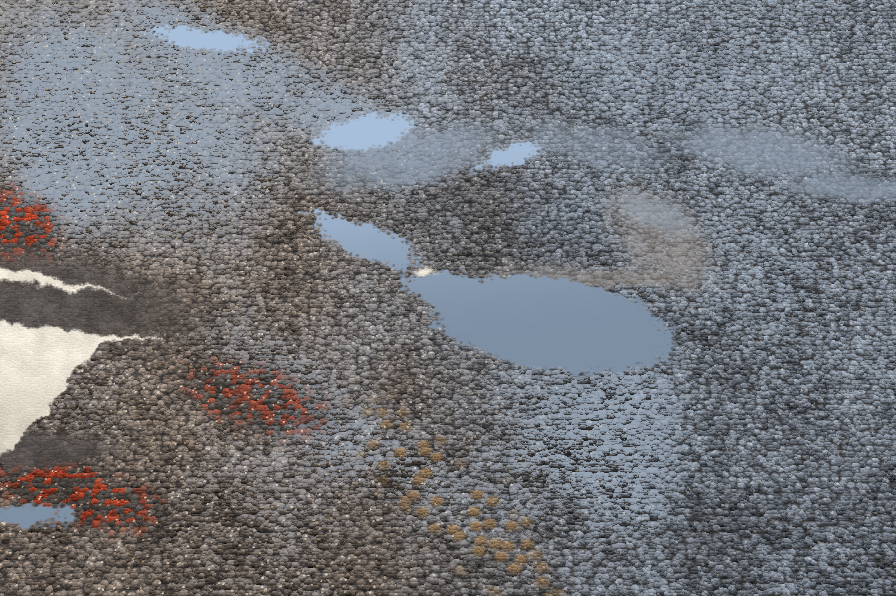
This texture is drawn by a Shadertoy shader. Its source:

```glsl
// Wet gravelly asphalt with sky-lit puddles, dry silt, rusty grit and melting snow.
const float STONE_FREQ = 80.0;
const float CLUMP_FREQ = 30.0;
const float SHORE_WOBBLE = 0.006;
const float SHORE_GRIT = 0.012;
const vec3 CREVICE = vec3(.20, .19, .19);
const vec3 BROWN = vec3(.49, .44, .40);
const vec3 SLATE = vec3(.46, .49, .53);
const vec3 SKY_NEAR = vec3(.49, .56, .64);
const vec3 SKY_FAR = vec3(.66, .75, .86);
const vec3 SHEEN = vec3(.60, .66, .73);
const vec3 SILT = vec3(.57, .54, .52);
const vec3 MUD = vec3(.34, .32, .31);
const vec3 RUST = vec3(.50, .20, .13);
const vec3 OCHRE = vec3(.70, .56, .40);
const vec3 SNOW = vec3(.96, .93, .87);

vec2 hash2(vec2 p) {
    vec2 k = vec2(dot(p, vec2(127.1, 311.7)), dot(p, vec2(269.5, 183.3)));
    return fract(sin(k) * 43758.5);
}

mat2 rotate(float a) { return mat2(cos(a), sin(a), -sin(a), cos(a)); }

// Layered sines, roughly -1 to 1
float waves(vec2 p) {
    float sum = 0.0, gain = 0.5;
    for (int i = 0; i < 5; i++) {
        p = rotate(1.1) * p * 1.75 + 2.3;
        sum += gain * sin(p.x + 1.6 * sin(p.y));
        gain *= 0.62;
    }
    return sum;
}

// Cellular noise: distance to the stone's centre, upward facing, random id
vec3 stones(vec2 p) {
    vec2 cell = floor(p);
    vec3 nearest = vec3(9.0, 0.0, 0.0);
    for (int k = 0; k < 9; k++) {
        vec2 id = cell + vec2(k % 3, k / 3) - 1.0;
        vec2 h = hash2(id);
        vec2 offset = p - id - 0.1 - 0.8 * h;
        float d = length(offset);
        if (d < nearest.x) nearest = vec3(d, offset.y, fract(h.x * 7.3 + h.y * 3.1));
    }
    return nearest;
}

// Tilted ellipse (centre, radii): 0 at the centre, 1 on the rim
float oval(vec2 p, vec4 e, float tilt) { return length((p - e.xy) * rotate(tilt) / e.zw); }

float pool(vec2 p, vec4 e, float tilt) { return (oval(p, e, tilt) - 1.0) * e.w; }

float stain(vec2 p, vec4 e, float tilt) { return 1.0 - smoothstep(.45, 1.25, oval(p, e, tilt)); }

void mainImage(out vec4 fragColor, in vec2 fragCoord) {
    vec2 p = fragCoord / iResolution.y;
    float aa = 2.4 / iResolution.y;
    float blotch = waves(p * 9.0), ripple = waves(p * 38.0);
    vec2 w = p + .008 * vec2(ripple, waves(p.yx * 31.0 + 4.0));

    // Gravel, finer with distance
    vec2 ground = vec2((p.x - .75) * (1.0 + .4 * p.y), p.y * (1.25 + .35 * p.y));
    vec3 stone = stones(ground * STONE_FREQ);
    vec3 grit = stones(ground * STONE_FREQ * 2.1 + 17.0);
    float cool = smoothstep(-.4, .45, p.x - .84 + .3 * p.y + .12 * blotch);
    float tone = .55 + .48 * stone.y + .42 * stone.z + .3 * grit.y + .35 * grit.z;
    tone += .12 * blotch + .08 * ripple + .12 * smoothstep(.5, 1.0, p.y);
    tone -= .1 * (1.0 - smoothstep(.1, .5, p.y));
    vec3 col = mix(BROWN, SLATE, cool) * tone;
    col = mix(col, CREVICE, .75 * smoothstep(.4, .8, stone.x));
    float island = stain(w, vec4(.84, .625, .25, .085), -.12);
    col *= 1.0 - .12 * island;

    // Damp sheen on the stones' tops
    float damp = .16 + .22 * waves(p * 5.0 + 3.0);
    damp += .65 * stain(w, vec4(.18, .78, .3, .2), -.5);
    damp += .6 * stain(w, vec4(.45, .87, .32, .07), -.5);
    damp += .55 * stain(w, vec4(.99, .27, .2, .16), -.4);
    damp += .35 * stain(w, vec4(.55, .3, .28, .08), -.6);
    damp += .35 * stain(w, vec4(1.12, .87, .2, .09), -.2);
    float glint = smoothstep(.75, 1.25, tone + .35 * damp);
    col = mix(col, SHEEN, clamp(damp, 0.0, .85) * glint);

    // Thin water films and dry silt
    float film = stain(w, vec4(.69, .735, .18, .05), .2);
    film = max(film, stain(w, vec4(1.28, .745, .17, .045), -.15));
    film = max(film, stain(w, vec4(1.44, .685, .14, .025), -.05));
    film = max(film, .7 * stain(w, vec4(1, .755, .14, .04), -.2));
    col = mix(col, SHEEN * (.78 + .2 * p.y), .72 * film);
    float silt = stain(w, vec4(1.105, .6, .115, .07), -.75);
    silt = max(silt, stain(w, vec4(1.01, .535, .2, .022), -.04));
    col = mix(col, SILT * (.85 + .15 * tone), .68 * silt * (1.0 - .6 * island));
    col = mix(col, SHEEN, .5 * stain(w, vec4(1.1, .64, .07, .03), -.4));

    // Rusty grit, ochre clumps and sparkles
    float rusty = stain(w, vec4(.13, .17, .16, .055), -.25);
    rusty = max(rusty, stain(w, vec4(.03, .62, .08, .06), -.4));
    rusty = max(rusty, .7 * stain(w, vec4(.43, .33, .14, .06), -.3));
    col = mix(col, CREVICE, .45 * rusty);
    col = mix(col, RUST * tone * 1.15, rusty * smoothstep(.5, .65, stone.z));
    vec3 clump = stones(ground * CLUMP_FREQ + 5.0);
    float lump = smoothstep(.5, .2, clump.x) * smoothstep(.45, .55, clump.z);
    lump *= stain(w, vec4(.77, .15, .27, .085), -.8);
    col = mix(col, OCHRE * (.75 + .7 * clump.y + .3 * grit.y), .85 * lump);
    float sparkle = smoothstep(.93, .96, grit.z) * smoothstep(.5, .2, grit.x);
    col = mix(col, mix(OCHRE, SNOW, stone.z), sparkle * (.75 - .4 * cool));

    // Open puddles with ragged, gritty shores
    float d = pool(p, vec4(.925, .457, .205, .076), -.15);
    d = min(d, pool(p, vec4(.765, .51, .085, .031), -.15));
    d = min(d, pool(p, vec4(.615, .594, .1, .027), -.38));
    d = min(d, pool(p, vec4(.615, .777, .078, .029), .18));
    d = min(d, pool(p, vec4(.855, .739, .05, .017), .35));
    d = min(d, pool(p, vec4(.35, .934, .085, .017), -.1));
    d = min(d, pool(p, vec4(.05, .136, .075, .018), 0.0));
    d += SHORE_WOBBLE * ripple + SHORE_GRIT * (.45 - stone.x) * smoothstep(-.02, 0.0, d);
    vec3 water = mix(SKY_NEAR, SKY_FAR, smoothstep(.43, .82, p.y - .12 * (p.x - .9)));
    col = mix(col, water, smoothstep(aa, -aa, d));

    // Dark smooth mud, snow wedges and an ice chip
    float mud = stain(w, vec4(.08, .5, .28, .085), -.12);
    mud = max(mud, stain(w, vec4(.06, .245, .15, .035), 0.0));
    col = mix(col, MUD * (.95 + .12 * ripple + .15 * grit.y), .82 * mud);
    float upper = max(w.y - .553 + .23 * w.x, .527 - .1 * w.x - w.y);
    float rim = mix(.23, .43, smoothstep(-.02, .2, w.x));
    float lower = max(max(w.y - .459 + .1 * w.x, rim - w.y), w.x - .27);
    float snow = min(upper, lower) + .004 * (grit.x - .4);
    snow = min(snow, pool(w, vec4(.712, .546, .017, .006), .1));
    float thaw = smoothstep(.4, .26, p.y) * (.5 + .5 * ripple);
    vec3 slush = SNOW * (.97 + .05 * ripple + .08 * grit.y) - .22 * thaw;
    col = mix(col, slush, smoothstep(aa, -aa, snow));
    fragColor = vec4(clamp(col, 0.0, 1.0), 1.0);
}
```
